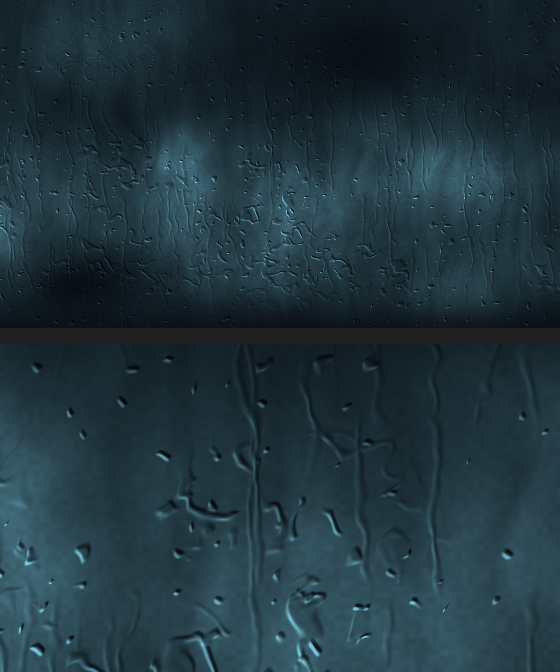
Top: the whole. Bottom: its middle third, enlarged.
A Shadertoy shader for this texture:

```glsl
// Rain on a dark window: soft teal storm light seen through wet glass.
// Blurred glows and noise make the backdrop; a height field of drops,
// curled beads and rivulets is lit by its slope to give the wet relief.

float hash(vec2 p) {
    vec3 q = fract(vec3(p.xyx) * 0.1031);
    q += dot(q, q.yzx + 33.33);
    return fract((q.x + q.y) * q.z);
}

float noise(vec2 p) {
    vec2 cell = floor(p), f = fract(p);
    f = f * f * (3.0 - 2.0 * f);
    return mix(mix(hash(cell), hash(cell + vec2(1, 0)), f.x),
               mix(hash(cell + vec2(0, 1)), hash(cell + vec2(1, 1)), f.x), f.y);
}

float fbm(vec2 p) {
    float sum = 0.0, amp = 0.5;
    for (int i = 0; i < 4; i++) {
        sum += amp * noise(p);
        p = mat2(1.6, 1.2, -1.2, 1.6) * p + 7.3;
        amp *= 0.5;
    }
    return sum / 0.9375;
}

float glow(vec2 p, vec2 center, vec2 radius) {
    vec2 q = (p - center) / radius;
    return exp(-dot(q, q));
}

vec2 wander(vec2 p, float frequency) {
    return vec2(noise(p * frequency), noise(p * frequency + 40.0)) - 0.5;
}

// One tilted, irregular drop in some of the cells, gathered in clusters
float drops(vec2 p, float size, float density) {
    p += 0.014 * wander(p, 85.0);
    vec2 g = p / size, cell = floor(g);
    float cluster = smoothstep(0.35, 0.75, noise(cell * size * 8.0 + 3.0));
    float present = step(hash(cell + 11.0), density * (0.3 + 1.9 * cluster));
    vec2 center = 0.3 + 0.4 * vec2(hash(cell + 23.0), hash(cell + 37.0));
    float tilt = 1.8 * (hash(cell + 51.0) - 0.6);
    vec2 q = mat2(cos(tilt), sin(tilt), -sin(tilt), cos(tilt)) * (fract(g) - center);
    float radius = mix(0.10, 0.25, pow(hash(cell + 67.0), 2.0));
    q.y *= 1.0 + 0.8 * hash(cell + 83.0);
    return present * smoothstep(1.1, 0.3, length(q) / radius);
}

// Thin wandering vertical trails, broken into lengths
float rivulets(vec2 p, float spacing) {
    p.x += 0.045 * (fbm(p * 9.0) - 0.5) + 0.012 * (noise(p * 45.0) - 0.5);
    float column = floor(p.x / spacing);
    float bend = 0.5 * (noise(vec2(p.y * 9.0, column * 5.0)) - 0.5);
    float d = (fract(p.x / spacing) - 0.5 - bend) * spacing;
    float lengths = smoothstep(0.48, 0.66, noise(vec2(column * 3.0, p.y * 6.0)));
    float width = 0.004 + 0.004 * noise(p * 30.0);
    return lengths * smoothstep(width, 0.0, abs(d));
}

// Short curled beads of water, cut from warped noise contours
float curls(vec2 p) {
    p += 0.03 * wander(p, 30.0);
    vec2 q = mat2(0.8, 0.6, -0.6, 0.8) * p;
    float field = noise(q * 34.0) + 0.35 * noise(p * 75.0);
    float line = smoothstep(0.16, 0.02, abs(field - 0.66));
    float pieces = smoothstep(0.50, 0.62, noise(q * 36.0 + 9.0));
    return line * pieces * smoothstep(0.44, 0.62, noise(p * 6.0 + 31.0));
}

float waterHeight(vec2 p) {
    float wet = 0.2 + 0.8 * smoothstep(0.9, 0.6, p.y) * smoothstep(0.02, 0.2, p.y);
    float trails = 0.5 * rivulets(p, 0.061) + 0.4 * rivulets(p + 5.17, 0.047);
    float beads = max(drops(p, 0.048, 0.24), 0.8 * drops(p + 3.7, 0.028, 0.15));
    return max(beads, wet * max(trails, 0.85 * curls(p)));
}

// Brightness of the blurred scene behind the glass
float stormLight(vec2 p) {
    vec2 q = p + 0.26 * (vec2(fbm(p * 3.0), fbm(p * 3.0 + 17.0)) - 0.5);
    float t = 0.18;
    t += 0.54 * glow(q, vec2(0.80, 0.38), vec2(0.52, 0.19));
    t += 0.34 * glow(q, vec2(0.59, 0.53), vec2(0.11, 0.06));
    t += 0.62 * glow(q, vec2(0.00, 0.30), vec2(0.13, 0.18));
    t += 0.20 * glow(q, vec2(0.05, 0.60), vec2(0.25, 0.20));
    t += 0.42 * glow(q, vec2(1.45, 0.50), vec2(0.28, 0.16));
    t += 0.30 * glow(q, vec2(1.42, 0.20), vec2(0.22, 0.14));
    t += 0.24 * glow(q, vec2(0.36, 0.90), vec2(0.17, 0.18));
    t += 0.28 * glow(q, vec2(0.80, 0.12), vec2(0.25, 0.12));
    t -= 0.16 * glow(q, vec2(1.13, 0.87), vec2(0.28, 0.16));
    t -= 0.20 * glow(q, vec2(0.22, 0.10), vec2(0.24, 0.11));
    t *= 0.35 + 1.35 * fbm(p * vec2(5.5, 4.5) + 2.0);
    return max(t, 0.0) * smoothstep(-0.06, 0.15, p.y);
}

void mainImage(out vec4 fragColor, in vec2 fragCoord) {
    vec2 p = fragCoord / iResolution.y;
    float light = stormLight(p);

    // Vertical smears and fine mist on the pane
    float smear = noise(vec2(p.x * 42.0 + 3.0 * noise(p * 9.0), p.y * 6.0));
    float mist = noise(p * 170.0);
    light *= 1.0 + 0.30 * (smear - 0.5) + 0.16 * (mist - 0.5);

    // Relief from the slope of the water toward the light
    vec2 toLight = 0.0021 * vec2(0.6, 0.8);
    float relief = waterHeight(p + toLight) - waterHeight(p - toLight);
    float body = waterHeight(p);
    float shine = pow(max(relief, 0.0), 2.0);
    light += (0.13 + 0.65 * light) * (1.05 * relief - 0.20 * body + 1.2 * shine);

    vec3 night = vec3(0.030, 0.055, 0.074);
    vec3 teal = vec3(0.250, 0.412, 0.468);
    vec3 color = mix(night, teal, clamp(light, -0.25, 2.0));
    fragColor = vec4(color, 1.0);
}
```
